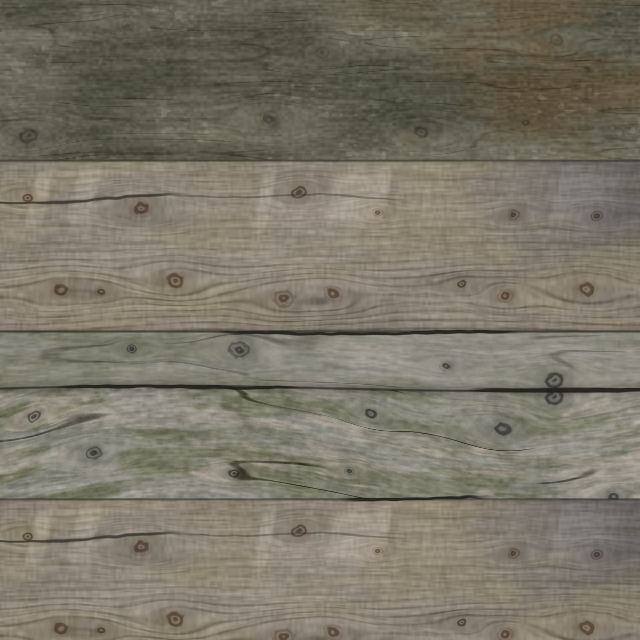
Write a WebGL 2 fragment shader that draws this texture.

```glsl
#version 300 es
precision highp float;
uniform vec2 u_resolution;
out vec4 fragColor;

float hash(vec2 p) {
  return fract(sin(dot(p, vec2(127.1, 311.7))) * 43758.5453);
}

float noise(vec2 p) {
  vec2 i = floor(p), f = fract(p);
  f = f * f * (3.0 - 2.0 * f);
  return mix(mix(hash(i), hash(i + vec2(1, 0)), f.x),
             mix(hash(i + vec2(0, 1)), hash(i + vec2(1, 1)), f.x), f.y);
}

float fbm(vec2 p) {
  float sum = 0.0, amp = 0.53;
  for (int i = 0; i < 4; i++) {
    sum += amp * noise(p);
    p = p * 2.03 + 17.3;
    amp *= 0.5;
  }
  return sum;
}

// Row of knots: returns darkness and spreads the grain height around each one
float knots(vec2 p, float row, float count, float seed, inout float grainY) {
  float dark = 0.0;
  for (float i = 0.0; i < count; i++) {
    vec2 rnd = vec2(hash(vec2(i, seed)), hash(vec2(seed, i + 7.0)));
    vec2 center = vec2((i + 0.15 + 0.7 * rnd.x) / count, row + 0.045 * (rnd.y - 0.5));
    float radius = mix(0.006, 0.013, hash(rnd * 9.0));
    vec2 d = (p - center) / radius;
    d.y += 0.25 * d.x * (rnd.x - 0.5);
    float r = length(d * vec2(0.8, 1.0)) + 0.35 * (noise(p * 160.0) - 0.5);
    grainY -= 1.25 * d.y * radius * exp(-dot(d * d, vec2(0.035, 0.16)));
    float rings = 0.55 + 0.45 * sin(r * 8.0 + rnd.y * 6.0);
    dark += (1.0 - smoothstep(0.7, 1.25, r)) * rings + 0.25 * exp(-r * r * 0.25);
  }
  return dark;
}

// Tapered wandering split between two x positions
float crack(vec2 p, float y, float x0, float x1, float width) {
  float path = y + 0.009 * (noise(vec2(p.x * 8.0, y * 90.0)) - 0.5)
                 + 0.002 * (noise(vec2(p.x * 60.0, y * 50.0)) - 0.5);
  float taper = smoothstep(x0, x0 + 0.06, p.x) * (1.0 - smoothstep(x1 - 0.06, x1, p.x));
  float w = width * (0.4 + noise(vec2(p.x * 22.0, y * 30.0)));
  return taper * (1.0 - smoothstep(w * 0.4, w + 1.0 / u_resolution.y, abs(p.y - path)));
}

// Fine fibres along the board, centred on zero
float fibres(vec2 p) {
  return 0.6 * fbm(p * vec2(9, 170)) + 0.4 * noise(p * vec2(60, 330)) - 0.5;
}

// Dark weathered board with rusty stains
vec3 darkBoard(vec2 p) {
  float y = p.y;
  float knot = knots(p, 0.80, 4.0, 3.0, y) + 0.6 * knots(p, 0.94, 3.0, 8.0, y);
  float blotch = fbm(p * vec2(5, 16) + 4.0);
  vec3 col = mix(vec3(0.31, 0.31, 0.26), vec3(0.43, 0.42, 0.36), smoothstep(0.25, 0.75, blotch));
  float stain = smoothstep(0.45, 0.75, fbm(p * vec2(6, 13) + 31.0)) * smoothstep(0.2, 0.8, p.x);
  col = mix(col, vec3(0.38, 0.31, 0.21), 0.6 * stain);
  col += 0.16 * fibres(vec2(p.x, y)) + 0.07 * (noise(p * 190.0) - 0.5);
  float scratch = abs(noise(vec2(p.x * 6.0, y * 75.0)) - 0.5);
  col -= 0.07 * (1.0 - smoothstep(0.0, 0.06, scratch)) * smoothstep(0.4, 0.6, noise(p * vec2(13, 40)));
  float chips = smoothstep(0.68, 0.8, noise(p * vec2(90, 150))) * smoothstep(0.5, 0.65, fbm(p * vec2(7, 20)));
  col += 0.06 * chips;
  return col * (1.0 - 0.3 * min(knot, 1.0));
}

// Tan sawn board; p.y is the depth below its upper edge
vec3 tanBoard(vec2 p) {
  float y = p.y;
  float knot = knots(p, 0.068, 6.0, 2.0, y) + knots(p, 0.198, 8.0, 5.0, y);
  vec3 col = mix(vec3(0.50, 0.47, 0.43), vec3(0.62, 0.58, 0.53), fbm(p * vec2(4, 22)));
  col = mix(col, vec3(0.58, 0.54, 0.44), 0.5 * smoothstep(0.4, 0.7, fbm(p * vec2(6, 18) + 9.0)));
  // Growth rings, strongest in the lower half
  float phase = y * 75.0 + 2.2 * noise(vec2(p.x * 2.5, y * 11.0));
  float ring = pow(0.5 + 0.5 * sin(6.283 * phase), 4.0);
  col -= ring * mix(0.035, 0.085, smoothstep(0.11, 0.18, p.y)) * (0.4 + noise(p * vec2(12, 60)));
  col += 0.19 * fibres(vec2(p.x, y)) + 0.06 * (noise(p * vec2(240, 90)) - 0.5);
  // Pale upright smears and a cool shadow at the right
  float smear = smoothstep(0.7, 0.9, noise(vec2(p.x * 28.0 + p.y * 6.0, 2.0)));
  col += 0.07 * smear * smoothstep(0.0, 0.03, p.y) * (1.0 - smoothstep(0.07, 0.13, p.y));
  float shade = smoothstep(0.72, 1.0, p.x) * (1.0 - smoothstep(0.08, 0.19, p.y));
  col = mix(col, col * vec3(0.72, 0.74, 0.79), shade);
  col *= 1.0 - 0.45 * min(knot, 1.0) * vec3(0.85, 1.0, 1.15);
  float split = crack(p, 0.067 - 0.04 * p.x, -0.1, 0.3, 0.0018) + 0.5 * crack(p, 0.057, 0.25, 0.65, 0.0012);
  col = mix(col, vec3(0.20, 0.18, 0.16), 0.8 * min(split, 1.0));
  return col * mix(0.88, 1.0, smoothstep(0.0, 0.006, p.y) * (1.0 - smoothstep(0.255, 0.267, p.y)));
}

// Rough grey board, with moss from 0 to 1
vec3 mossyBoard(vec2 p, float moss) {
  vec2 q = vec2(p.x, p.y - moss * 0.035 * sin(p.x * 5.5));
  float y = q.y;
  float knot = knots(q, 0.425, 4.0, 12.0, y) + knots(q, 0.36, 3.0, 15.0, y) + knots(q, 0.245, 4.0, 21.0, y);
  q.y = y;
  vec3 col = mix(vec3(0.47, 0.47, 0.43), vec3(0.62, 0.61, 0.57), fbm(q * vec2(5, 30)));
  float patches = smoothstep(0.42, 0.66, fbm(q * vec2(8, 35) + 13.0));
  col = mix(col, vec3(0.41, 0.42, 0.32), patches * (0.3 + 0.5 * moss) * mix(1.0, 0.55, p.x));
  float bare = smoothstep(0.54, 0.7, fbm(q * vec2(12, 48) + 40.0));
  col = mix(col, vec3(0.66, 0.63, 0.59), bare * (0.25 + 0.4 * moss));
  col += (0.15 + 0.08 * moss) * fibres(q) + (0.06 + 0.08 * moss) * (fbm(p * 120.0) - 0.5);
  float vein = abs(noise(q * vec2(4, 34) + 5.0) - 0.5);
  float broken = smoothstep(0.45, 0.7, noise(q * vec2(9, 25) + 2.0));
  col -= 0.23 * (1.0 - smoothstep(0.01, 0.05, vein)) * broken * (0.3 + 0.7 * moss);
  return col * (1.0 - 0.5 * min(knot, 1.0));
}

void main() {
  vec2 p = gl_FragCoord.xy / u_resolution;
  float px = 1.0 / u_resolution.y;
  float joint = 0.393 + 0.004 * sin(p.x * 6.0);

  // Stack of boards; the tan one appears twice
  vec3 col = tanBoard(vec2(p.x, (p.y > 0.35 ? 0.749 : 0.220) - p.y));
  float logs = smoothstep(-px, px, p.y - 0.220) * (1.0 - smoothstep(-px, px, p.y - 0.482));
  vec3 rough = mossyBoard(p, 1.0 - 0.75 * smoothstep(-px, px, p.y - joint));
  rough *= 0.82 + 0.18 * smoothstep(0.0, 0.014, abs(p.y - joint));
  col = mix(col, rough, logs);
  col = mix(col, darkBoard(p), smoothstep(-px, px, p.y - 0.749));

  // Seams and gaps
  float seam = 0.45 * (1.0 - smoothstep(0.0005, 0.0025, abs(p.y - 0.749)));
  seam += 0.6 * (1.0 - smoothstep(0.0005, 0.003, abs(p.y - 0.482)));
  seam += 0.6 * (1.0 - smoothstep(0.0005, 0.003, abs(p.y - joint)));
  seam += 0.4 * (1.0 - smoothstep(0.0005, 0.003, abs(p.y - 0.220)));
  seam += crack(p, 0.481, 0.33, 0.82, 0.0022) + crack(p, 0.221, 0.52, 0.78, 0.0025);
  seam += crack(p, joint, 0.08, 0.48, 0.0022) + crack(p, joint - 0.001, 0.72, 1.1, 0.0035);
  col = mix(col, vec3(0.13, 0.12, 0.10), min(seam, 0.92));
  fragColor = vec4(clamp(col, 0.0, 1.0), 1.0);
}
```
